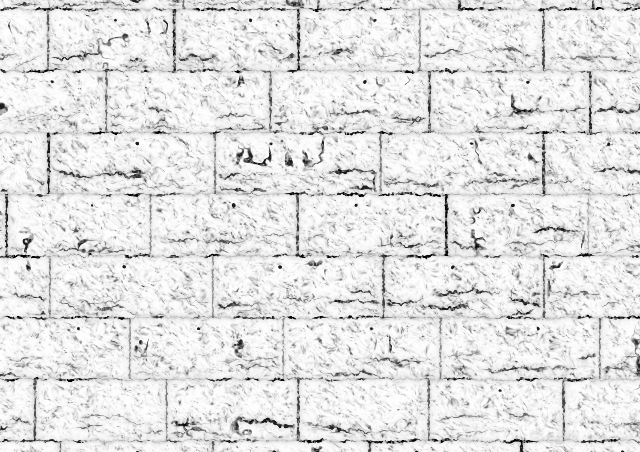
Reproduce this texture map procedurally as a Shadertoy shader.

```glsl
// Ink-sketched wall of rough stone blocks: broken joints, chipped ledges, pits and grain.

const float ROW_HEIGHT = 0.1365;
const float FIRST_JOINT = 0.0203;
const float PAPER = 1.0;
const float INK = 0.01;

// First joint and block length of each course, in canvas heights
const float START[9] = float[9](0.110, 0.111, 0.231, 0.111, 0.009, 0.114, 0.284, 0.070, 0.138);
const float PITCH[9] = float[9](0.300, 0.274, 0.361, 0.367, 0.325, 0.365, 0.348, 0.293, 0.340);

float hash(vec2 p) {
    vec3 q = fract(p.xyx * 0.1031);
    q += dot(q, q.yzx + 33.33);
    return fract((q.x + q.y) * q.z);
}

float noise(vec2 p) {
    vec2 i = floor(p), f = fract(p);
    f = f * f * (3.0 - 2.0 * f);
    return mix(mix(hash(i), hash(i + vec2(1, 0)), f.x),
               mix(hash(i + vec2(0, 1)), hash(i + vec2(1, 1)), f.x), f.y);
}

// Soft-edged coverage of a stroke at distance d
float stroke(float d, float halfWidth, float blur) {
    return 1.0 - smoothstep(halfWidth - blur, halfWidth + blur, abs(d));
}

float jointX(float course, float k) {
    int c = clamp(int(course) + 1, 0, 8);
    float jitter = (hash(vec2(k + 5.0, course + 9.0)) - 0.5) * 0.05;
    return START[c] + PITCH[c] * (k + jitter);
}

// Index of the block that holds x
float blockIndex(float course, float x) {
    int c = clamp(int(course) + 1, 0, 8);
    float k = floor((x - START[c]) / PITCH[c]);
    if (x < jointX(course, k)) k -= 1.0;
    if (x >= jointX(course, k + 1.0)) k += 1.0;
    return k;
}

// Fine slanted specks with a soft exponential tone
float grain(vec2 p, float tone) {
    p += 0.014 * vec2(noise(p * 42.0), noise(p * 42.0 + 40.0));
    vec2 q = mat2(0.8, -0.6, 0.6, 0.8) * p;
    float n = 0.36 * noise(q * vec2(75, 140) + 11.0)
            + 0.36 * noise(q * vec2(150, 250) + 57.0)
            + 0.26 * noise(p * 330.0 + 71.0)
            + 0.12 * noise(p * 36.0 + 23.0);
    float ink = 0.044 * exp(1.15 * ((n - 0.55) / 0.126 + tone));
    return ink / (1.0 + 0.9 * ink);
}

// Ragged ink coverage that breaks lines into crumbs
float crumbs(vec2 p) {
    return smoothstep(0.2, 0.65, 0.5 * noise(p * 120.0 + 300.0) + 0.5 * noise(p * 300.0 + 90.0));
}

float verticalJoint(float d, vec2 p, vec2 id, float blur) {
    float strength = mix(0.3, 1.0, hash(id + 31.7));
    float rough = noise(vec2(p.y * 50.0, id.x * 7.0 + id.y * 13.0));
    d += 0.003 * (noise(p * 240.0) - 0.5);
    float core = stroke(d, 0.0012 + (0.001 + 0.0018 * rough) * strength, blur);
    return strength * max(core * (0.35 + 0.65 * crumbs(p)), 0.3 * exp(-abs(d) / 0.005));
}

float horizontalJoint(float d, vec2 p, float level, float blur) {
    float dashes = smoothstep(0.25, 0.8, noise(vec2(p.x * 34.0, level * 9.0 + 80.0)));
    d += 0.006 * (noise(vec2(p.x * 70.0, level * 7.0 + 120.0)) - 0.5) + 0.004 * (noise(p * 230.0) - 0.5);
    float core = stroke(d, 0.0009 + 0.0018 * dashes, blur) * (0.2 + 0.8 * crumbs(p));
    return max(core * (0.35 + 0.65 * dashes), 0.2 * exp(-abs(d) / 0.004));
}

// Long broken chips along the lower part of a block; v runs from top to bottom
float ledges(vec2 p, float v, float seed, float blur) {
    float ink = 0.0;
    for (int i = 0; i < 3; i++) {
        float lane = seed * 91.0 + float(i) * 17.0;
        float height = 0.89 - 0.11 * float(i)
                     + 0.26 * (noise(vec2(p.x * 9.0, lane)) - 0.5)
                     + 0.09 * (noise(vec2(p.x * 42.0, lane + 5.0)) - 0.5)
                     + 0.06 * (noise(p * 150.0 + lane) - 0.5);
        float bold = mix(0.4, 1.0, hash(vec2(lane, 3.0)));
        float mask = bold * smoothstep(0.34, 0.8, noise(vec2(p.x * 20.0, lane + 9.0)));
        float d = (v - height) * ROW_HEIGHT;
        float line = stroke(d, 0.0004 + 0.0028 * mask, blur) * (0.35 + 0.65 * crumbs(p));
        ink = max(ink, mask * max(line, 0.25 * exp(-abs(d) / 0.005)));
    }
    return ink;
}

// Rare short nicks that follow the steep contours of a noise field
float nicks(vec2 p, float blur) {
    float field = noise(p * vec2(26, 18)) + 0.3 * noise(p * 90.0 + 9.0) - 0.65;
    float mask = smoothstep(0.74, 0.92, noise(p * 17.0 + 200.0));
    return mask * stroke(field / 24.0, 0.003 * mask, blur) * (0.4 + 0.6 * crumbs(p));
}

void mainImage(out vec4 fragColor, in vec2 fragCoord) {
    float pixel = 1.0 / iResolution.y;
    float blur = max(pixel * 0.6, 0.0014);
    vec2 p = vec2(fragCoord.x, iResolution.y - fragCoord.y) * pixel;

    // Locate the block and its nearest joints
    float level = (p.y - FIRST_JOINT) / ROW_HEIGHT;
    float course = floor(level), v = fract(level);
    float k = blockIndex(course, p.x);
    float left = jointX(course, k), right = jointX(course, k + 1.0);
    float nearest = p.x - left < right - p.x ? k : k + 1.0;
    float side = p.x - jointX(course, nearest);
    float edge = (v - round(v)) * ROW_HEIGHT;
    float seed = hash(vec2(k, course) + 20.0);

    // Grain thins out beside the joints, most of all below a bed joint
    float bed = edge > 0.0 ? edge * 0.75 : -edge * 1.6;
    float border = 1.0 - smoothstep(0.004, 0.015, min(abs(side), bed));
    float tone = 0.2 * (seed - 0.5) - 1.0 * border - 0.4 * (1.0 - smoothstep(0.0, 0.14, p.x));
    float clear = 1.0 - grain(p, tone);

    // Joints and chips
    clear *= 1.0 - verticalJoint(side, p, vec2(nearest, course), blur);
    clear *= 1.0 - horizontalJoint(edge, p, round(level), blur);
    clear *= 1.0 - 0.95 * (1.0 - border) * ledges(p, v, seed, blur);
    clear *= 1.0 - 0.9 * (1.0 - border) * nicks(p, blur);

    // One pit near the top of most blocks
    vec2 pit = vec2(mix(left, right, 0.3 + 0.4 * hash(vec2(course, k) + 50.0)), 0.18 * ROW_HEIGHT);
    float pitDistance = length(vec2(p.x, v * ROW_HEIGHT) - pit) + 0.003 * (noise(p * 180.0) - 0.5);
    clear *= 1.0 - 0.9 * step(0.2, seed) * stroke(pitDistance, 0.0036, blur);

    fragColor = vec4(vec3(mix(INK, PAPER, clear)), 1.0);
}
```
